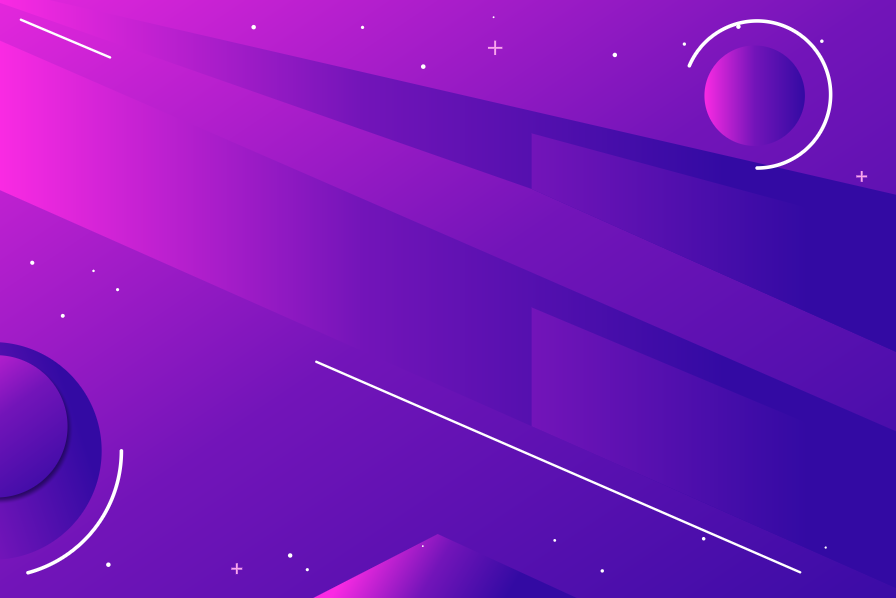
Write a Shadertoy shader that draws this background.

```glsl
// Violet diagonal bands with gradient discs, arcs, thin lines and scattered stars.

const vec3 PINK = vec3(0.98, 0.165, 0.89);
const vec3 VIOLET = vec3(0.45, 0.08, 0.725);
const vec3 INDIGO = vec3(0.20, 0.04, 0.64);
const vec3 SHADOW = vec3(0.10, 0.02, 0.30);
const vec3 SPARK = vec3(0.98, 0.65, 0.93);

// Three-stop palette: pink, violet, indigo
vec3 ramp(float t) {
    t = clamp(t, 0.0, 1.0) * 2.0;
    return t < 1.0 ? mix(PINK, VIOLET, t) : mix(VIOLET, INDIGO, t - 1.0);
}

// Coverage of a signed distance, one pixel soft
float fill(float d, float px) {
    return clamp(0.5 - d / px, 0.0, 1.0);
}

// Signed distance to a sloped line through anchor, positive above it
float above(vec2 p, vec2 anchor, float slope) {
    return (p.y - anchor.y - slope * (p.x - anchor.x)) / sqrt(1.0 + slope * slope);
}

float segment(vec2 p, vec2 a, vec2 b) {
    vec2 ab = b - a;
    return length(p - a - ab * clamp(dot(p - a, ab) / dot(ab, ab), 0.0, 1.0));
}

// Distance to an arc centred on angle mid, spanning half to each side
float arc(vec2 p, float radius, float mid, float halfSpan) {
    float c = cos(mid), s = sin(mid);
    vec2 q = vec2(c * p.x + s * p.y, abs(c * p.y - s * p.x));
    vec2 tip = radius * vec2(cos(halfSpan), sin(halfSpan));
    return atan(q.y, q.x) < halfSpan ? abs(length(q) - radius) : length(q - tip);
}

float cross2(vec2 p, float size) {
    p = abs(p);
    return max(max(p.x, p.y) - size, min(p.x, p.y) - 0.0016);
}

float hash(float n) {
    return fract(sin(n * 127.1) * 43758.5453);
}

// Stars jittered along a strip that starts at corner
float stars(vec2 p, vec2 corner, vec2 size, int count, float seed, float px) {
    float light = 0.0;
    for (int i = 0; i < count; i++) {
        float n = float(i) + seed;
        vec2 jitter = vec2((float(i) + hash(n)) / float(count), hash(n + 31.7));
        float radius = mix(0.0013, 0.004, hash(n + 67.3));
        light = max(light, fill(length(p - corner - size * jitter) - radius, px));
    }
    return light;
}

void mainImage(out vec4 fragColor, in vec2 fragCoord) {
    float px = 1.0 / iResolution.y;
    vec2 p = fragCoord * px;

    // Diagonal backdrop
    vec3 col = ramp(0.08 + 0.43 * (p.x / 1.5 + 1.0 - p.y));

    // Two long bands, each with a lighter panel right of the break
    float breakX = 0.889;
    vec3 bandColor = ramp(p.x / 1.21);
    vec3 panelColor = ramp(0.5 + 0.5 * (p.x - breakX) / 0.46);
    float right = breakX - p.x;

    float upperSlope = p.x < breakX ? -0.35 : -0.447;
    float upperFloor = -above(p, vec2(breakX, 0.684), upperSlope);
    float upper = max(above(p, vec2(0.0, 1.019), -0.23), upperFloor);
    float upperPanel = max(max(above(p, vec2(breakX, 0.777), -0.27), upperFloor), right);
    col = mix(col, bandColor, fill(upper, px));
    col = mix(col, panelColor, fill(upperPanel, px));

    float lowerFloor = -above(p, vec2(0.0, 0.682), -0.444);
    float lower = max(above(p, vec2(0.0, 0.932), -0.436), lowerFloor);
    float lowerPanel = max(max(above(p, vec2(breakX, 0.486), -0.42), lowerFloor), right);
    col = mix(col, bandColor, fill(lower, px));
    col = mix(col, panelColor, fill(lowerPanel, px));

    // Peak on the lower edge
    vec2 apex = vec2(0.732, 0.107);
    float peak = max(above(p, apex, 0.514), above(p, apex, -0.46));
    col = mix(col, ramp(3.41 * p.x - 2.05 * p.y - 1.885), fill(peak, px));

    // Upper right disc
    vec2 moon = p - vec2(1.262, 0.840);
    col = mix(col, ramp(0.5 + moon.x / 0.168), fill(length(moon) - 0.084, px));

    // Left discs, the front one casting a soft shadow
    vec2 back = p - vec2(-0.012, 0.246);
    vec2 front = p - vec2(-0.006, 0.287);
    col = mix(col, ramp(0.65 + 2.4 * p.x + 0.8 * back.y), fill(length(back) - 0.182, px));
    float shade = smoothstep(0.125, 0.112, length(front - vec2(0.004, -0.006)));
    col = mix(col, SHADOW, 0.75 * shade);
    col = mix(col, ramp(0.53 + 1.7 * front.x - 2.3 * front.y), fill(length(front) - 0.119, px));

    // White arcs and lines
    float ring = min(arc(p - vec2(1.266, 0.842), 0.123, 0.585, 2.155),
                     arc(p - vec2(-0.008, 0.246), 0.211, -0.654, 0.654));
    float streak = min(segment(p, vec2(0.035, 0.967), vec2(0.184, 0.904)),
                       segment(p, vec2(0.529, 0.395), vec2(1.338, 0.043)));
    float white = max(fill(ring - 0.003, px), fill(streak - 0.002, px));

    // Scattered stars and crosses
    white = max(white, stars(p, vec2(0.4, 0.88), vec2(1.1, 0.1), 8, 3.0, px));
    white = max(white, stars(p, vec2(0.18, 0.025), vec2(1.25, 0.1), 8, 19.0, px));
    white = max(white, stars(p, vec2(0.04, 0.42), vec2(0.17, 0.16), 4, 43.0, px));
    float plus = min(cross2(p - vec2(0.828, 0.920), 0.012),
                     min(cross2(p - vec2(1.441, 0.705), 0.009), cross2(p - vec2(0.396, 0.049), 0.009)));
    col = mix(col, SPARK, fill(plus, px));
    fragColor = vec4(mix(col, vec3(1.0), white), 1.0);
}
```
